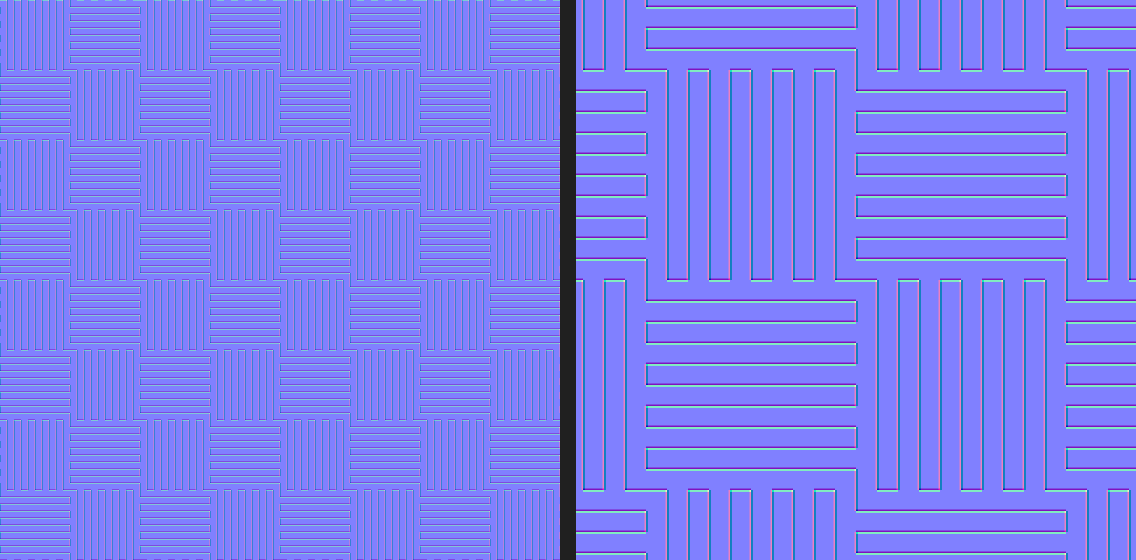
Left, the full canvas; right, a detail of the centre.
A Shadertoy shader for this texture map:

```glsl
// Tangent-space normal map of a basket weave: square cells of slats with thin grooves.
#define CELLS 8.0          // cells across and down, even so that the weave wraps
#define SLATS 10.0         // slats per cell, even so that neighbours interlock
#define NEAR_WALL 0.07     // width of the left or upper groove wall, in slats
#define FAR_WALL 0.094     // width of the right or lower groove wall, in slats
#define WALL_ANGLE 1.047   // steepness of the groove walls, in radians

// Parity of the slat at q; the slat direction alternates like a checkerboard.
float slatParity(vec2 q) {
    vec2 cell = floor(q / SLATS);
    bool upright = mod(cell.x + cell.y, 2.0) < 0.5;
    return mod(floor(upright ? q.x : q.y), 2.0);
}

// Share of a pixel centred at d that lies between lo and hi.
vec2 coverage(vec2 d, float lo, float hi, vec2 pixel) {
    vec2 first = max(d - 0.5 * pixel, vec2(lo));
    vec2 last = min(d + 0.5 * pixel, vec2(hi));
    return clamp((last - first) / pixel, 0.0, 1.0);
}

void mainImage(out vec4 fragColor, in vec2 fragCoord) {
    // Slat units, with y running downwards
    vec2 uv = fragCoord / iResolution.xy;
    vec2 q = vec2(uv.x, 1.0 - uv.y) * CELLS * SLATS;
    vec2 pixel = CELLS * SLATS / iResolution.xy;

    // Nearest slat boundary on each axis, grooved where the parity changes
    vec2 line = floor(q + 0.5);
    vec2 grooved = abs(vec2(
        slatParity(vec2(line.x - 0.5, q.y)) - slatParity(vec2(line.x + 0.5, q.y)),
        slatParity(vec2(q.x, line.y - 0.5)) - slatParity(vec2(q.x, line.y + 0.5))));

    // The two walls of each groove face one another
    vec2 nearWall = grooved * coverage(q - line, -NEAR_WALL, 0.0, pixel);
    vec2 farWall = grooved * coverage(q - line, 0.0, FAR_WALL, pixel);
    vec2 tilt = (nearWall - farWall) * sin(WALL_ANGLE);
    vec2 walls = nearWall + farWall;
    float sloped = max(walls.x, walls.y);

    // Pixel-averaged normal, green pointing up
    vec3 normal = vec3(tilt.x, -tilt.y, mix(1.0, cos(WALL_ANGLE), sloped));
    fragColor = vec4(0.5 + 0.5 * normal, 1.0);
}
```
